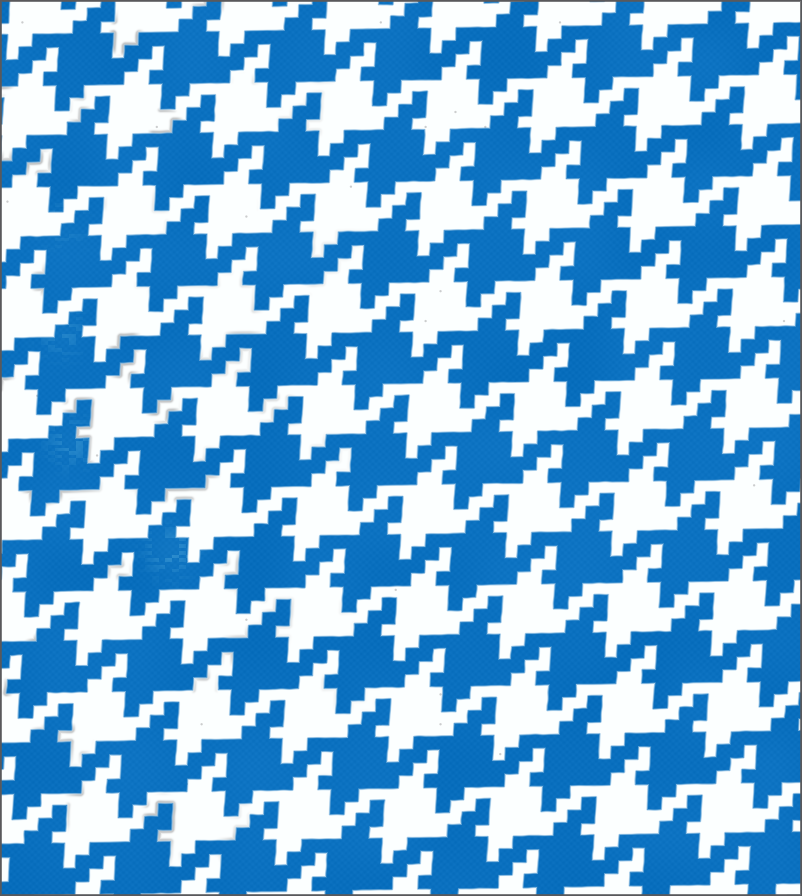
A WebGL 1 fragment shader for this pattern:

```glsl
precision highp float;
// Blue and white stepped houndstooth cloth, slightly tilted, with light wear and a thin frame.

uniform vec2 u_resolution;

#define ORIGIN vec2(0.4531, 0.5160)      // one corner of a repeat, in canvas heights
#define STEP_ACROSS vec2(0.1181, 0.0018) // one repeat to the right
#define STEP_DOWN vec2(-0.0068, -0.1130) // one repeat downwards
#define THREADS 8.0                      // square steps per repeat
#define INK_SPREAD 0.06                  // blue growth, in steps
#define EDGE_SOFT 0.11                   // edge half width, in steps
#define FRAME_WIDTH 0.002
#define BLUE vec3(0.04, 0.44, 0.75)
#define WHITE vec3(0.99, 1.0, 1.0)
#define PALE vec3(0.26, 0.62, 0.84)
#define GREY vec3(0.35, 0.35, 0.36)

float hash(vec2 p) {
  return fract(sin(dot(p, vec2(127.1, 311.7))) * 43758.5453);
}

float noise(vec2 p) {
  vec2 i = floor(p), f = fract(p);
  f = f * f * (3.0 - 2.0 * f);
  return mix(mix(hash(i), hash(i + vec2(1.0, 0.0)), f.x),
             mix(hash(i + vec2(0.0, 1.0)), hash(i + 1.0), f.x), f.y);
}

// Coordinates along the skewed repeat, in thread steps.
vec2 toThreads(vec2 p) {
  vec2 q = p - ORIGIN, a = STEP_ACROSS, b = STEP_DOWN;
  float det = a.x * b.y - b.x * a.y;
  return THREADS * vec2(q.x * b.y - q.y * b.x, a.x * q.y - a.y * q.x) / det;
}

// 2/2 twill: four blue and four white threads each way; the upper thread shows.
float isBlue(vec2 cell) {
  vec2 c = mod(cell, THREADS) + 0.5;
  float weftOnTop = step(2.0, mod(c.x + c.y - 0.5, 4.0));
  return mix(step(4.0, c.x), step(c.y, 4.0), weftOnTop);
}

// Signed distance to the blue shape, negative inside.
float houndstooth(vec2 t) {
  vec2 cell = floor(t);
  float toBlue = 1.0, toWhite = 1.0;
  for (int j = -1; j <= 1; j++) {
    for (int i = -1; i <= 1; i++) {
      vec2 c = cell + vec2(float(i), float(j));
      float d = length(max(abs(t - c - 0.5) - 0.5, 0.0));
      if (isBlue(c) > 0.5) toBlue = min(toBlue, d);
      else toWhite = min(toWhite, d);
    }
  }
  return toBlue - toWhite;
}

// Short pale dashes gathered in a few rubbed patches near the left side.
float rubbedDashes(vec2 p) {
  float patches = 0.0;
  for (int i = 0; i < 4; i++) {
    float k = float(i);
    vec2 d = p - vec2(0.07 + 0.12 * pow(k / 3.0, 6.0), 0.75 - 0.122 * k);
    patches += exp(-dot(d, d) / 0.0006) * (0.5 + 0.17 * k);
  }
  float dash = step(0.72, hash(floor(p * vec2(130.0, 260.0))));
  return patches * (0.12 + 0.5 * dash);
}

void main() {
  vec2 p = gl_FragCoord.xy / u_resolution.y;
  float px = 1.0 / u_resolution.y;
  vec2 t = toThreads(p);

  // Slightly uneven print edges
  float d = houndstooth(t) - INK_SPREAD;
  d += 0.06 * (noise(t * 1.7) - 0.5);
  float soft = max(EDGE_SOFT, 0.7 * px * THREADS / STEP_ACROSS.x);
  float ink = 1.0 - smoothstep(-soft, soft, d);

  // Fine weave and faint unevenness in the blue
  vec2 weave = sin(t * 6.2832 * 2.0);
  float tone = 0.012 * weave.x * weave.y + 0.03 * (noise(p * 14.0) - 0.5);
  vec3 blue = mix(BLUE + tone, PALE, clamp(rubbedDashes(p), 0.0, 0.8));

  // Grey stains along some edges and rare specks in the white
  float leftSide = 1.0 - smoothstep(0.15, 0.45, p.x);
  float stain = exp(-pow((d - 0.12) / 0.12, 2.0)) * smoothstep(0.68, 0.85, noise(p * 22.0));
  vec2 speckCell = floor(p * 60.0);
  vec2 speckPos = fract(p * 60.0) - 0.5;
  float speck = step(0.985, hash(speckCell)) * (1.0 - smoothstep(0.03, 0.12, length(speckPos)));
  vec3 white = mix(WHITE, GREY, 0.35 * stain * leftSide + 0.3 * speck);

  vec3 color = mix(white, blue, ink);

  // Thin dark frame
  vec2 size = u_resolution / u_resolution.y;
  vec2 inset = min(p, size - p);
  float frame = clamp((FRAME_WIDTH - min(inset.x, inset.y)) / px + 0.5, 0.0, 1.0);
  gl_FragColor = vec4(mix(color, GREY, frame), 1.0);
}
```
